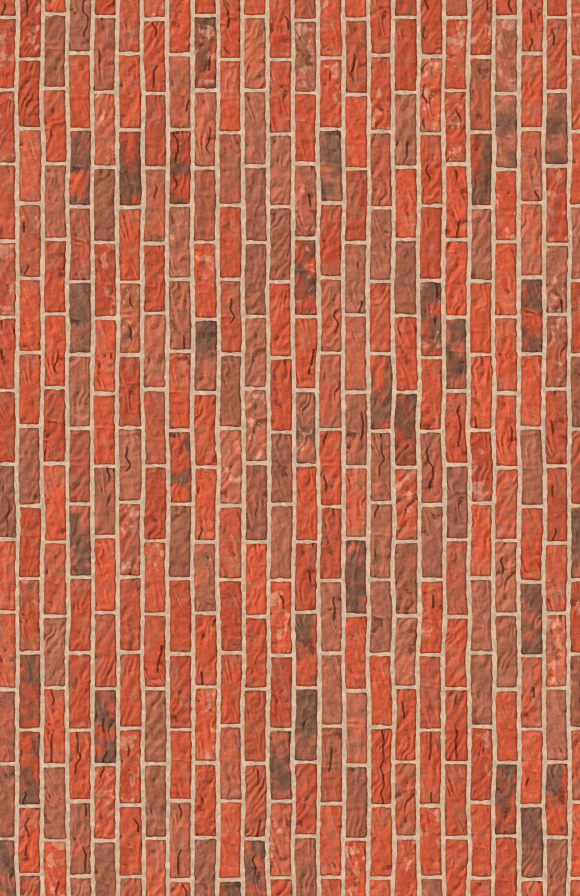
Give the GLSL for this texture, as a Shadertoy shader.

```glsl
const vec2 GRID = vec2(23.12, 12.0);       // columns across, bricks down
const float BRICK_RATIO = 2.96;            // brick pitch: length over width
const vec2 JOINT_HALF = vec2(0.085, 0.07); // half joint widths, in column pitches

const vec3 RED = vec3(0.77, 0.335, 0.22);
const vec3 ROSE = vec3(0.73, 0.43, 0.32);
const vec3 BROWN = vec3(0.60, 0.37, 0.28);
const vec3 UMBER = vec3(0.45, 0.32, 0.26);
const vec3 PALE = vec3(0.84, 0.58, 0.46);
const vec3 MORTAR = vec3(0.83, 0.71, 0.60);

float hash(vec2 p) {
    vec3 q = fract(p.xyx * vec3(0.1031, 0.1030, 0.0973));
    q += dot(q, q.yzx + 33.33);
    return fract((q.x + q.y) * q.z);
}

float noise(vec2 p) {
    vec2 i = floor(p), f = fract(p);
    f = f * f * (3.0 - 2.0 * f);
    return mix(mix(hash(i), hash(i + vec2(1, 0)), f.x),
               mix(hash(i + vec2(0, 1)), hash(i + vec2(1, 1)), f.x), f.y);
}

float fbm(vec2 p) {
    float sum = 0.0, amp = 0.53;
    for (int i = 0; i < 4; i++) {
        sum += amp * noise(p);
        p = mat2(1.6, 1.2, -1.2, 1.6) * p + 17.3;
        amp *= 0.5;
    }
    return sum;
}

float roundBox(vec2 p, vec2 halfSize, float radius) {
    vec2 d = abs(p) - halfSize + radius;
    return length(max(d, 0.0)) + min(max(d.x, d.y), 0.0) - radius;
}

// Rough clay surface: slanted folds over finer grain
float clayHeight(vec2 p, float seed) {
    float slant = mix(-0.6, 0.6, hash(vec2(seed, 4.0)));
    vec2 q = vec2(p.x + slant * p.y, p.y) * vec2(4.2, 1.7) + seed * 37.0;
    q += 1.3 * (noise(p * 2.5 + seed * 11.0) - 0.5);
    float folds = 1.0 - abs(2.0 * noise(q) - 1.0);
    return 0.55 * folds + 0.6 * fbm(p * 5.0 + seed * 23.0);
}

vec3 brickColor(vec2 p, vec2 id, float seed) {
    float kind = hash(id + 51.0);
    float blotch = fbm(p * 1.7 + seed * 29.0);
    vec3 color = mix(RED, ROSE, smoothstep(0.4, 0.85, kind) * 0.75);
    color = mix(color, BROWN, smoothstep(0.55, 0.95, kind + blotch - 0.5) * 0.8);
    color = mix(color, ROSE, smoothstep(0.45, 0.7, blotch) * 0.55);

    // Burnt patches and pale scrapes on a few bricks
    float burnt = step(0.84, hash(id + 83.0));
    color = mix(color, UMBER, burnt * smoothstep(0.3, 0.65, blotch) * 0.85);
    float scrape = smoothstep(0.58, 0.72, fbm(p * 3.0 + seed * 61.0));
    color = mix(color, PALE, scrape * mix(0.15, 0.75, step(0.85, hash(id + 19.0))));
    return color * mix(0.94, 1.07, hash(id + 7.0));
}

vec3 mortarColor(vec2 p) {
    float grain = fbm(p * 7.0);
    return MORTAR * (0.84 + 0.32 * grain);
}

void mainImage(out vec4 fragColor, in vec2 fragCoord) {
    vec2 p = fragCoord / iResolution.xy * GRID;
    float pixel = GRID.x / iResolution.x;
    vec2 surface = p * vec2(1.0, BRICK_RATIO);

    // Slightly wavering columns, each shifted by half a brick
    p.x += 0.10 * (noise(vec2(p.x * 0.7, p.y * 1.6)) - 0.5) - 0.69;
    float column = floor(p.x);
    float odd = mod(column, 2.0);
    p.y += 0.11 * (noise(vec2(column * 7.3, p.y * 0.8)) - 0.5) - mix(0.25, 0.77, odd);
    vec2 id = vec2(column, floor(p.y)) + 100.0;
    vec2 local = (fract(p) - 0.5) * vec2(1.0, BRICK_RATIO);
    float seed = hash(id);

    // Irregular brick outline
    vec2 halfSize = vec2(0.5, 0.5 * BRICK_RATIO) - JOINT_HALF;
    float dist = roundBox(local, halfSize, 0.06);
    dist += 0.09 * (fbm(surface * 3.5) - 0.5);
    float softness = max(0.75 * pixel, 0.025);
    float brick = 1.0 - smoothstep(-softness, softness, dist);

    // Relief lit from the upper left
    float height = clayHeight(local, seed);
    float lit = height - clayHeight(local + vec2(-0.07, 0.07), seed);
    float crevice = 1.0 - smoothstep(0.2, 0.42, height);
    vec3 clay = brickColor(local, id, seed);
    clay *= 1.0 + clamp(0.55 * lit, -0.22, 0.16);
    clay *= 1.0 - 0.28 * crevice;

    // Occasional deep crack
    float crackX = local.x - 0.25 * (noise(vec2(local.y * 3.0, seed * 90.0)) - 0.5)
                 - 0.5 * (hash(id + 31.0) - 0.5);
    float crack = 1.0 - smoothstep(0.015, 0.05 + pixel * 0.5, abs(crackX));
    crack *= smoothstep(0.55, 0.7, noise(vec2(local.y * 1.8, seed * 50.0)));
    clay *= 1.0 - 0.45 * crack * step(0.6, hash(id + 67.0));

    // Shaded rim, deeper on the right and lower edges
    float rim = smoothstep(-0.11, 0.0, dist);
    float shadeSide = smoothstep(-0.2, 0.4, max(local.x, -local.y - 1.0));
    clay *= 1.0 - rim * mix(0.06, 0.3, shadeSide);

    fragColor = vec4(mix(mortarColor(surface), clay, brick), 1.0);
}
```
